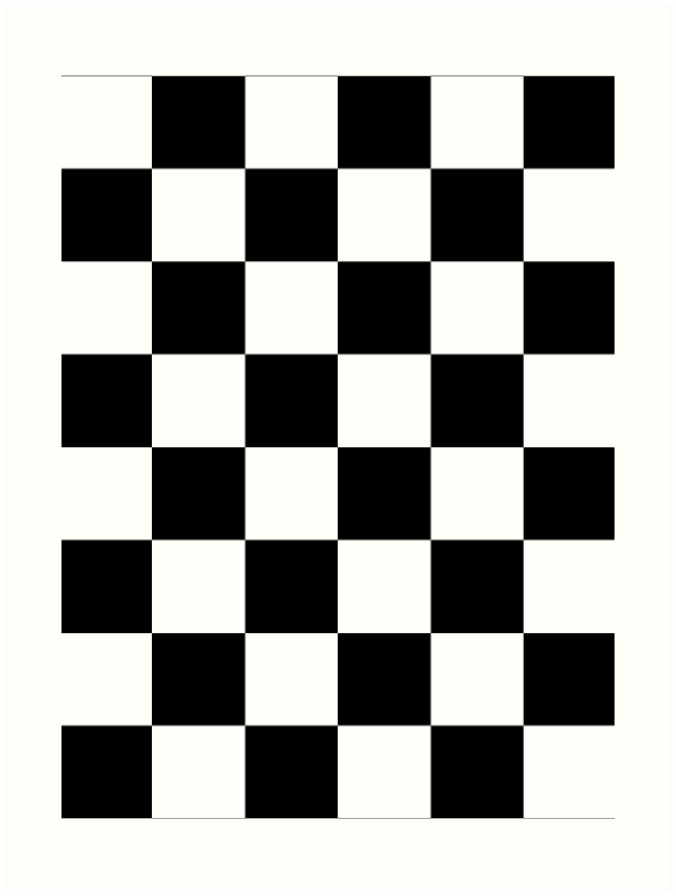
Reproduce this pattern procedurally as a Shadertoy shader.

```glsl
// Black and ivory checkerboard, six by eight cells, centred on a margined sheet.

const float CELL = 0.1036;                    // cell pitch, in canvas heights
const vec2 BOARD_HALF = vec2(0.3086, 0.4144); // outer columns are slightly trimmed
const vec2 SHEET_HALF = vec2(0.3705, 0.4937);
const float EDGE_SOFTNESS = 0.0018;
const float HAIRLINE_HALF = 0.0007;

const vec3 IVORY = vec3(1.0, 1.0, 0.98);
const vec3 INK = vec3(0.0);
const vec3 HAIRLINE_GREY = vec3(0.82, 0.82, 0.81);
const vec3 BACKDROP = vec3(0.995);
const vec3 SHEET_EDGE = vec3(0.975, 0.975, 0.965);

// Signed distance to an axis-aligned box
float boxDistance(vec2 p, vec2 halfSize) {
    vec2 d = abs(p) - halfSize;
    return length(max(d, 0.0)) + min(max(d.x, d.y), 0.0);
}

// Coverage of the negative side of a distance field
float coverage(float dist, float softness) {
    return 1.0 - smoothstep(-softness, softness, dist);
}

// Smooth square wave: +1 in even cells, -1 in odd cells
vec2 squareWave(vec2 p, float pitch, float softness) {
    vec2 signedEdge = 0.5 * pitch - abs(mod(p, 2.0 * pitch) - 0.5 * pitch);
    vec2 wrappedEdge = abs(mod(p, 2.0 * pitch) - 1.5 * pitch) - 0.5 * pitch;
    vec2 edge = max(signedEdge, wrappedEdge);
    // The second term keeps the seam between periods continuous
    edge = mix(wrappedEdge, edge, step(0.0, edge));
    return smoothstep(-softness, softness, edge) * 2.0 - 1.0;
}

// Ink amount: odd diagonal cells are filled
float checker(vec2 p, float pitch, float softness) {
    vec2 wave = squareWave(p, pitch, softness);
    return 0.5 - 0.5 * wave.x * wave.y;
}

void mainImage(out vec4 fragColor, in vec2 fragCoord) {
    vec2 p = (fragCoord - 0.5 * iResolution.xy) / iResolution.y;
    float pixel = 1.0 / iResolution.y;
    float softness = max(EDGE_SOFTNESS, 0.75 * pixel);

    // Sheet with a faint outline
    float sheet = boxDistance(p, SHEET_HALF);
    vec3 color = mix(BACKDROP, IVORY, coverage(sheet, softness));
    color = mix(color, SHEET_EDGE, coverage(abs(sheet) - 0.0008, softness));

    // Hairlines closing the top and bottom of the board
    vec2 boardPos = p - vec2(0.0, 0.001);
    vec2 lineOffset = vec2(boardPos.x, abs(boardPos.y) - BOARD_HALF.y);
    float hairline = boxDistance(lineOffset, vec2(BOARD_HALF.x, HAIRLINE_HALF));
    color = mix(color, HAIRLINE_GREY, coverage(hairline, 0.75 * pixel));

    // Checkered board
    float board = coverage(boxDistance(boardPos, BOARD_HALF), 0.75 * pixel);
    color = mix(color, INK, board * checker(boardPos, CELL, softness));

    fragColor = vec4(color, 1.0);
}
```
